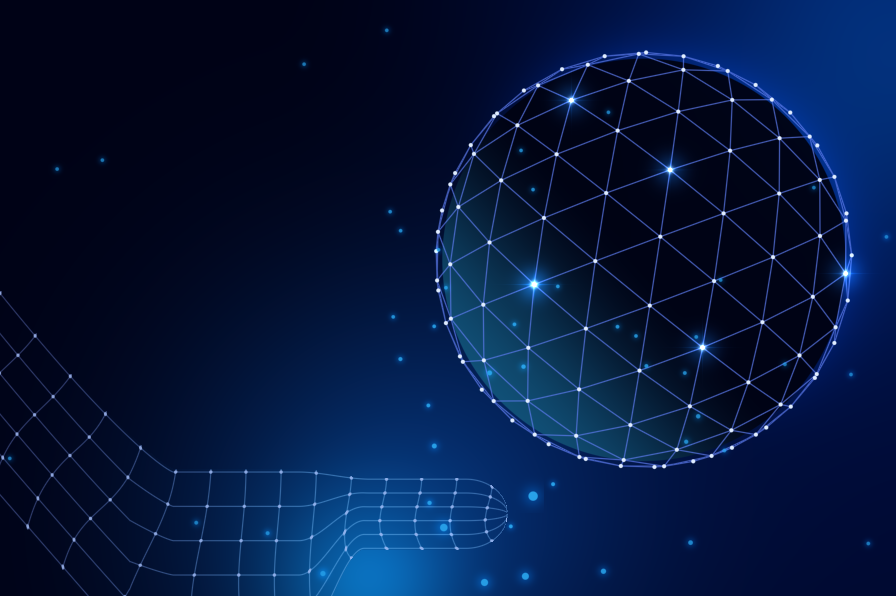
Give the GLSL for this background, as a Shadertoy shader.

```glsl
// A wireframe globe above a mesh hand, with drifting cyan sparks on a deep blue glow.

const vec2 GLOBE = vec2(1.078, 0.564);
const float RADIUS = 0.348;
const vec2 ORIGIN = vec2(0.079, 0.112);
const mat2 LATTICE = mat2(0.3146, 0.118, 0.0506, 0.334);

vec3 hash3(vec2 cell) {
    vec3 h = fract(cell.xyx * vec3(0.1031, 0.1030, 0.0973));
    h += dot(h, h.yxz + 33.33);
    return fract((h.xxy + h.yzz) * h.zyx);
}

// Anti-aliased coverage of a shape grown by width w
float ink(float d, float w) {
    float px = 0.8 / iResolution.y;
    return 1.0 - smoothstep(-px, px, d - w);
}

float segment(vec2 p, vec2 a, vec2 b) {
    vec2 ab = b - a;
    return length(p - a - ab * clamp(dot(p - a, ab) / max(dot(ab, ab), 1e-6), 0.0, 1.0));
}

float glow(vec2 d, float falloff) {
    return exp(-dot(d, d) * falloff);
}

// Equal-area disc to orthographic view; points past the rim snap onto it
vec2 project(vec2 q) {
    float k = min(length(q), 1.41421);
    return q / max(length(q), 1e-4) * k * sqrt(1.0 - k * k / 4.0);
}

vec3 background(vec2 p) {
    vec3 col = vec3(0.0, 0.008, 0.085);
    col += vec3(0.0, 0.055, 0.21) * smoothstep(0.45, 1.45, p.x) * mix(0.5, 1.0, p.y);
    col += vec3(0.01, 0.13, 0.2) * glow(p - vec2(1.5, 0.9), 8.0);
    col += vec3(0.02, 0.17, 0.33) * glow(p - vec2(0.68, 0.14), 7.0);
    return col + vec3(0.02, 0.28, 0.36) * glow(p - vec2(0.61, 0.02), 45.0);
}

// Curved quad mesh between the upper and lower outlines of arm and fingers
vec3 hand(vec3 col, vec2 p) {
    float arm = clamp(1.0 - p.x / 0.29, 0.0, 1.0);
    float top = 0.208 + 0.3 * pow(arm, 1.2) - 0.012 * smoothstep(0.5, 0.62, p.x);
    float bottom = max(0.17 - 1.15 * p.x, -0.08) + 0.16 * smoothstep(0.5, 0.61, p.x);
    float tip = clamp((p.x - 0.78) / 0.07, 0.0, 1.0);
    float halfHeight = max(0.5 * (top - bottom) * sqrt(1.0 - tip * tip), 0.004);
    float v = 0.5 + 0.5 * (p.y - 0.5 * (top + bottom)) / halfHeight;
    float bend = 0.13 * smoothstep(0.42, 0.1, p.x) + 0.02 * sin(v * 3.0);
    vec2 grid = vec2((p.x + bend * (1.0 - v)) * 17.0, v * 5.0);
    vec2 slope = vec2(length(vec2(dFdx(grid.x), dFdy(grid.x))),
                      length(vec2(dFdx(grid.y), dFdy(grid.y)))) * iResolution.y;
    vec2 d = abs(fract(grid - 0.5) - 0.5) / max(slope, 1e-3);
    float inside = step(-0.02, v) * step(v, 1.02) * step(p.x, 0.85);
    float lit = glow(p - vec2(0.62, 0.08), 8.0);
    vec3 thread = mix(vec3(0.34, 0.4, 0.68), vec3(0.4, 0.7, 0.95), lit);
    col = mix(col, vec3(0.02, 0.2, 0.42), 0.2 * lit * inside);
    col = mix(col, thread, 0.55 * inside * ink(min(d.x, d.y), 0.0009));
    return mix(col, vec3(0.65, 0.75, 0.98), 0.8 * inside * ink(length(d), 0.0028));
}

vec3 globe(vec3 col, vec2 p) {
    vec2 s = (p - GLOBE) / RADIUS;
    float r = length(s);

    // Dark ball lit from the lower left
    float lit = smoothstep(0.0, 1.05, dot(s, vec2(-0.75, -0.66)));
    vec3 ball = mix(vec3(0.0, 0.008, 0.07), vec3(0.07, 0.33, 0.48), lit);
    col += vec3(0.0, 0.05, 0.16) * exp(-abs(r - 1.0) * 9.0) * smoothstep(-0.6, 1.0, s.x + s.y);
    col = mix(col, ball, 0.94 * ink((r - 0.97) * RADIUS, 0.0));

    // Triangular lattice wrapped over the front half
    float rr = min(r, 1.0);
    vec2 q = s / max(r, 1e-4) * sqrt(2.0 - 2.0 * sqrt(1.0 - rr * rr));
    vec2 base = floor(inverse(LATTICE) * (q - ORIGIN));
    float edge = 1.0, node = 1.0;
    for (int j = -1; j <= 2; j++)
    for (int i = -1; i <= 2; i++) {
        vec2 a = ORIGIN + LATTICE * (base + vec2(i, j));
        if (length(a) > 1.78) continue;
        node = min(node, length(s - project(a)));
        for (int k = 0; k < 3; k++) {
            vec2 b = a + LATTICE * vec2(k != 1, k - k / 2 * 3);
            if (length(b) < 1.78) edge = min(edge, segment(s, project(a), project(b)));
        }
    }
    col = mix(col, vec3(0.36, 0.48, 0.93), 0.75 * ink(edge * RADIUS, 0.001));
    col = mix(col, vec3(0.88, 0.93, 1.0), ink(node * RADIUS, 0.0034));

    // Flares on a few lattice nodes
    vec2 flares[5] = vec2[5](vec2(-2, 0), vec2(1, -2), vec2(0, 1), vec2(-2, 3), vec2(4, -2));
    for (int i = 0; i < 5; i++) {
        vec2 d = (s - project(ORIGIN + LATTICE * flares[i])) * RADIUS;
        float size = i == 0 ? 1.0 : 0.65;
        float spikes = exp(-abs(d.x * d.y) * 60000.0 - length(d) * 70.0);
        col += size * vec3(0.1, 0.5, 0.95) * (0.5 * glow(d, 1500.0) + 0.7 * spikes);
        col += size * glow(d, 30000.0);
    }
    return col;
}

// Sparks: dense and large near the hand, small and sparse far away
vec3 sparks(vec3 col, vec2 p) {
    vec2 cell = floor(p / 0.07);
    vec3 h = hash3(cell + 7.0);
    vec2 center = (cell + 0.2 + 0.6 * h.xy) * 0.07;
    float crowd = glow((center - vec2(0.85, 0.25)) * vec2(1.0, 0.65), 12.0);
    float size = mix(0.003, 0.009, h.x * smoothstep(0.5, 0.1, center.y) * crowd);
    float shown = step(h.z, 0.07 + 0.42 * crowd);
    float d = length(p - center);
    col += shown * vec3(0.0, 0.12, 0.2) * exp(-d * d / (size * size * 5.0));
    return mix(col, vec3(0.16, 0.64, 0.92), shown * ink(d, size) * mix(0.65, 1.0, crowd));
}

void mainImage(out vec4 fragColor, in vec2 fragCoord) {
    vec2 p = fragCoord / iResolution.xy * vec2(1.5, 1.0);
    vec3 col = hand(background(p), p);
    col = sparks(globe(col, p), p);
    fragColor = vec4(clamp(col, 0.0, 1.0), 1.0);
}
```
